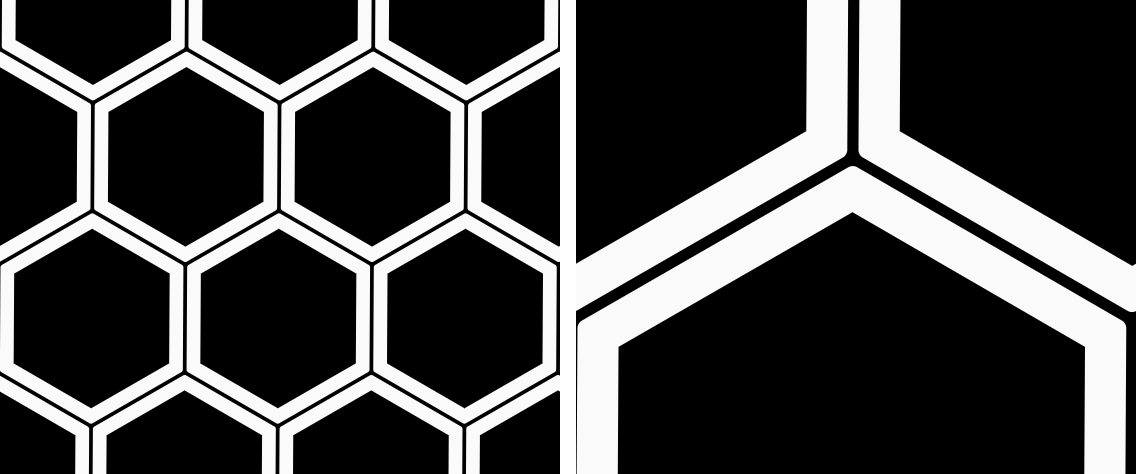
Left: the whole. Right: its middle third, enlarged.
Write a Shadertoy shader that draws this pattern.

```glsl
// White hexagon outlines separated by thin black gaps, in a staggered honeycomb

const float ROOT3 = 1.7320508;

// Offset from the centre of the nearest cell; neighbouring centres are 1 apart
vec2 hexCell(vec2 p) {
    vec2 period = vec2(1.0, ROOT3);
    vec2 a = mod(p + 0.5 * period, period) - 0.5 * period;
    vec2 b = mod(p, period) - 0.5 * period;
    return dot(a, a) < dot(b, b) ? a : b;
}

// Sharp pointy-top hexagon, measured from its flat sides
float sharpHexagon(vec2 p, float inradius) {
    p = abs(p);
    return max(p.x, dot(p, vec2(0.5, 0.5 * ROOT3))) - inradius;
}

// Pointy-top hexagon with corners rounded by the given radius
float roundedHexagon(vec2 p, float inradius, float radius) {
    float core = inradius - radius;
    vec2 normal = vec2(0.5, 0.5 * ROOT3);
    p = abs(p);
    // Fold the slanted side onto the vertical one
    p -= 2.0 * max(dot(p, vec2(-normal.x, normal.y)), 0.0) * vec2(-normal.x, normal.y);
    p = abs(p);
    p.y -= clamp(p.y, 0.0, core / ROOT3);
    p.x -= core;
    return length(p) * sign(p.x) - radius;
}

float coverage(float dist, float pixel) {
    return clamp(0.5 - dist / pixel, 0.0, 1.0);
}

void mainImage(out vec4 fragColor, in vec2 fragCoord) {
    // Three cells span the canvas width
    float pixel = 3.0 / iResolution.x;
    vec2 p = fragCoord * pixel - vec2(0.996, 1.699);
    p.x -= 0.0057 * p.y; // slight lean of the columns

    vec2 cell = hexCell(p);
    float outer = coverage(roundedHexagon(cell, 0.49, 0.016), pixel);
    float inner = coverage(sharpHexagon(cell, 0.4165), pixel);

    fragColor = vec4(vec3(0.98 * outer * (1.0 - inner)), 1.0);
}
```
